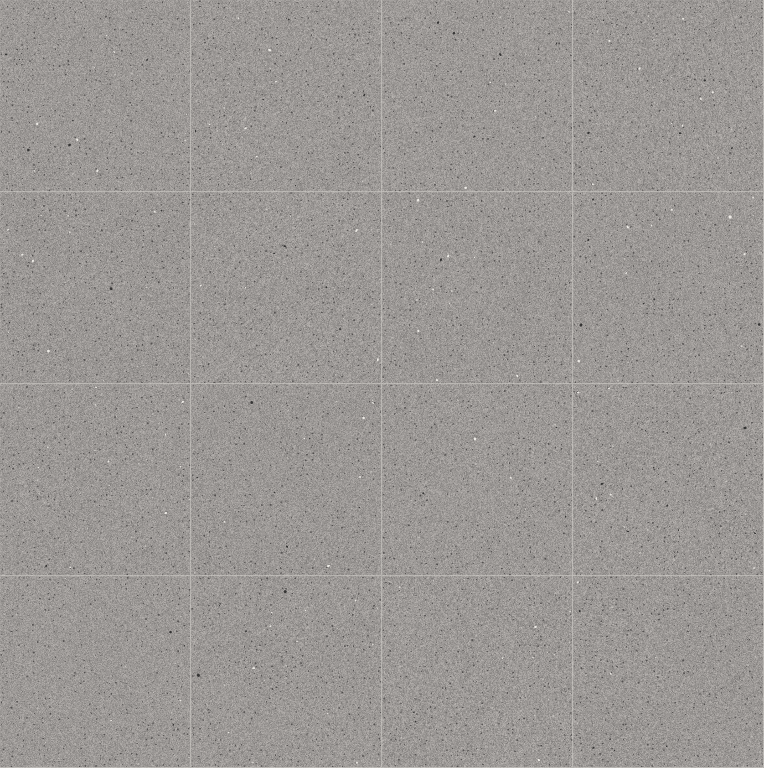
Give the GLSL for this texture, as a WebGL 1 fragment shader.

```glsl
precision highp float;
uniform vec2 u_resolution;

vec3 hash3(vec2 p) {
  vec3 q = fract(p.xyx * vec3(0.1031, 0.1030, 0.0973));
  q += dot(q, q.yxz + 33.33);
  return fract((q.xxy + q.yzz) * q.zyx);
}

// Cellular noise: x = distance to the nearest point, y = random shade of its cell
vec2 cellular(vec2 p) {
  vec2 base = floor(p);
  vec2 nearest = vec2(9.0, 0.0);
  for (int j = -1; j <= 1; j++) {
    for (int i = -1; i <= 1; i++) {
      vec2 cell = base + vec2(float(i), float(j));
      vec3 h = hash3(cell);
      float d = length(cell + h.xy - p);
      if (d < nearest.x) nearest = vec2(d, h.z);
    }
  }
  return nearest;
}

// Scattered elliptical chips, at most one per cell; t and radius in tile units
float chips(vec2 t, vec2 seed, float cells, float chance, float radius, float pixel) {
  vec2 id = floor(t * cells);
  vec3 place = hash3(id + seed);
  vec3 form = hash3(id + seed + 71.7);
  vec2 d = t - (id + 0.2 + 0.6 * place.xy) / cells;
  float a = 6.283 * form.x;
  d = mat2(cos(a), sin(a), -sin(a), cos(a)) * d;
  d.x *= 1.0 + 0.8 * form.y;
  float size = radius * mix(0.4, 1.0, form.z * form.z);
  // Chips smaller than a pixel fade by their covered area
  float cover = min(1.0, 2.0 * size / pixel);
  float edge = clamp((max(size, 0.5 * pixel) - length(d)) / pixel + 0.5, 0.0, 1.0);
  return step(place.z, chance) * cover * edge;
}

void main() {
  vec2 grid = gl_FragCoord.xy / u_resolution * 4.0;
  vec2 tile = floor(grid);
  vec2 t = fract(grid);
  float pixel = 4.0 / min(u_resolution.x, u_resolution.y);
  vec3 look = hash3(tile * 7.3 + 19.1);
  vec2 seed = tile * 137.0 + 41.0;

  // Each tile has its own grain direction and roughness
  float angle = look.x * 3.1416;
  vec2 r = mat2(cos(angle), sin(angle), -sin(angle), cos(angle)) * (t - 0.5);
  vec2 fine = cellular(r * 220.0 + seed + 300.0);
  vec2 coarse = cellular(r * vec2(90.0, 150.0) + seed + 700.0);
  float grain = fine.y - 0.5;
  float shade = 0.597 + 0.006 * (look.y - 0.5);
  shade += grain * (0.08 + 0.3 * grain * grain) + 0.03 * (0.5 - fine.x);
  shade += mix(0.03, 0.065, look.z) * (coarse.y - 0.5);

  // Slow cloudy drift across the tile
  vec2 w = r * 6.0 + look.yz * 20.0;
  shade += 0.002 * sin(w.x + 1.3 * sin(w.y)) + 0.001 * sin(w.y * 1.7 + w.x * 0.6);
  vec3 color = shade * vec3(1.018, 0.995, 0.978);

  // Dark and pale mineral chips
  float pepper = chips(t, seed, 37.0, 0.38, 0.0052, pixel);
  float darkChip = chips(t, seed + 211.0, 15.0, 0.035, 0.0085, pixel);
  float paleDust = chips(t, seed + 431.0, 27.0, 0.05, 0.0048, pixel);
  float paleChip = chips(t, seed + 577.0, 13.0, 0.04, 0.0085, pixel);
  color = mix(color, vec3(0.24, 0.23, 0.23), 0.75 * pepper);
  color = mix(color, vec3(0.14), 0.85 * darkChip);
  color = mix(color, vec3(0.86, 0.85, 0.83), 0.7 * paleDust);
  color = mix(color, vec3(0.94, 0.93, 0.91), 0.95 * paleChip);

  // Hairline pale joint along the right and lower side of each tile
  vec2 joint = abs(fract(t - vec2(0.998, 0.002) + 0.5) - 0.5);
  float halfWidth = 0.0017;
  float cover = min(1.0, 2.0 * halfWidth / pixel);
  float edge = (max(halfWidth, 0.5 * pixel) - min(joint.x, joint.y)) / pixel + 0.5;
  color = mix(color, vec3(0.82, 0.81, 0.79), cover * clamp(edge, 0.0, 1.0));

  gl_FragColor = vec4(color, 1.0);
}
```
